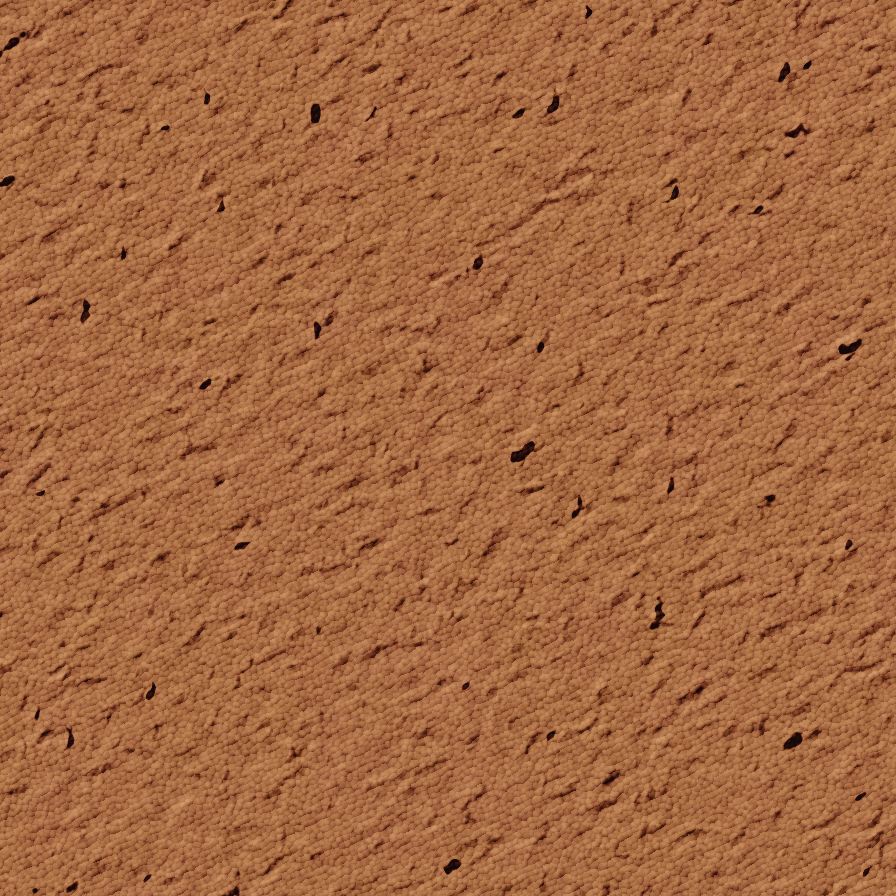
Give the GLSL for this texture, as a Shadertoy shader.

```glsl
const vec2 TO_LIGHT = vec2(-0.6, 0.8);
const float RIPPLE_ANGLE = 0.5;
const float PIT_ANGLE = 0.9;

float hash(vec2 p) {
    vec3 q = fract(p.xyx * vec3(0.1031, 0.1030, 0.0973));
    q += dot(q, q.yzx + 33.33);
    return fract((q.x + q.y) * q.z);
}

float noise(vec2 p) {
    vec2 cell = floor(p), f = fract(p);
    f = f * f * (3.0 - 2.0 * f);
    float low = mix(hash(cell), hash(cell + vec2(1, 0)), f.x);
    float high = mix(hash(cell + vec2(0, 1)), hash(cell + vec2(1, 1)), f.x);
    return mix(low, high, f.y);
}

// Coordinates along and across a direction; across points to the lower right
vec2 alignTo(vec2 p, float angle) {
    vec2 dir = vec2(cos(angle), sin(angle));
    return vec2(dot(p, dir), dot(p, vec2(dir.y, -dir.x)));
}

// Short, slanted, wavering ripples mixed with rounder clods
float rippleHeight(vec2 p) {
    vec2 warp = vec2(noise(p * 34.0 + 5.0), noise(p * 34.0 + 41.0)) - 0.5;
    vec2 q = alignTo(p + warp * 0.02, RIPPLE_ANGLE);
    float ripple = noise(q * vec2(46.0, 92.0) + 200.0);
    float clod = noise(alignTo(p + warp * 0.01, 0.8) * vec2(42.0, 62.0) + 90.0);
    return 0.6 * ripple + 0.45 * clod;
}

// Packed round beads: lit on the side of the light, dark in the gaps
float beadLight(vec2 p, float frequency) {
    vec2 q = alignTo(p, 0.45) * frequency + 300.0;
    vec2 light = alignTo(TO_LIGHT, 0.45);
    vec2 nearest = vec2(2.0);
    for (int y = -1; y <= 1; y++)
    for (int x = -1; x <= 1; x++) {
        vec2 id = floor(q) + vec2(x, y);
        vec2 jitter = 0.5 + 0.7 * (vec2(hash(id), hash(id + 19.1)) - 0.5);
        vec2 offset = q - id - jitter;
        if (dot(offset, offset) < dot(nearest, nearest)) nearest = offset;
    }
    return dot(nearest, light) + 0.8 * (0.42 - length(nearest));
}

// Scattered slits: x is the dark hollow, y the lit lump on its upper left
vec2 pits(vec2 p, float cells, float chance, vec2 size, float softness) {
    vec2 result = vec2(0.0);
    vec2 home = floor(p * cells);
    float rough = noise(p * 150.0 + 70.0) + 0.6 * noise(p * 80.0 + 20.0) - 0.8;
    for (int y = -1; y <= 1; y++)
    for (int x = -1; x <= 1; x++) {
        vec2 id = home + vec2(x, y) + cells * 7.0;
        if (hash(id + 3.7) > chance) continue;
        vec2 jitter = vec2(hash(id + 11.3), hash(id + 27.9));
        vec2 center = (id - cells * 7.0 + jitter) / cells;
        float angle = PIT_ANGLE + (hash(id + 51.1) - 0.5) * 1.2;
        vec2 extent = size * mix(0.5, 1.2, hash(id + 63.7));
        vec2 q = alignTo(p - center, angle) / extent;
        q.y += q.x * q.x * (hash(id + 77.3) - 0.15) * 1.3;
        float edge = length(q) + rough * 1.5;
        float hollow = 1.0 - smoothstep(0.95 - softness, 0.95 + softness, edge);
        vec2 lump = (q + vec2(0.0, 2.3)) / vec2(1.0, 1.6);
        result = max(result, vec2(hollow, exp(-dot(lump, lump))));
    }
    return result;
}

// Earth colours ordered by light, from deep shade to sunlit clay
vec3 clay(float light) {
    vec3 c = mix(vec3(0.08, 0.03, 0.03), vec3(0.23, 0.08, 0.05), smoothstep(-3.8, -2.6, light));
    c = mix(c, vec3(0.40, 0.18, 0.10), clamp((light + 2.60) / 0.85, 0.0, 1.0));
    c = mix(c, vec3(0.52, 0.27, 0.15), clamp((light + 1.75) / 0.65, 0.0, 1.0));
    c = mix(c, vec3(0.60, 0.36, 0.22), clamp((light + 1.10) / 0.62, 0.0, 1.0));
    c = mix(c, vec3(0.67, 0.43, 0.27), clamp((light + 0.48) / 0.72, 0.0, 1.0));
    c = mix(c, vec3(0.74, 0.51, 0.33), clamp((light - 0.24) / 0.93, 0.0, 1.0));
    return mix(c, vec3(0.82, 0.60, 0.42), clamp((light - 1.17) / 1.3, 0.0, 1.0));
}

void mainImage(out vec4 fragColor, in vec2 fragCoord) {
    vec2 p = fragCoord / iResolution.y;

    // Relief: slope towards the light, plus thin shadows under steep edges
    float drop = rippleHeight(p + TO_LIGHT * 0.0045) - rippleHeight(p);
    float light = 0.12 - 3.2 * drop;
    light -= 0.8 * smoothstep(0.15, 0.27, drop);

    // Beaded grain with a finer tooth
    light += 1.5 * beadLight(p, 150.0);
    light += 1.3 * (noise(alignTo(p, 1.1) * 260.0 + 500.0) - 0.5);

    // Large hollows and small soft cracks
    vec2 hollows = pits(p, 10.0, 0.45, vec2(0.0115, 0.004), 0.3);
    vec2 cracks = pits(p + 0.61, 27.0, 0.55, vec2(0.010, 0.0026), 0.6);
    light += 0.6 * hollows.y + 0.45 * cracks.y;
    light -= 3.8 * hollows.x + 1.5 * cracks.x;

    // Ochre and rust drifts
    float drift = noise(p * 19.0 + 130.0) - 0.5;
    vec3 color = clay(light) + vec3(0.0, 0.008, -0.012) * drift;
    fragColor = vec4(color, 1.0);
}
```
